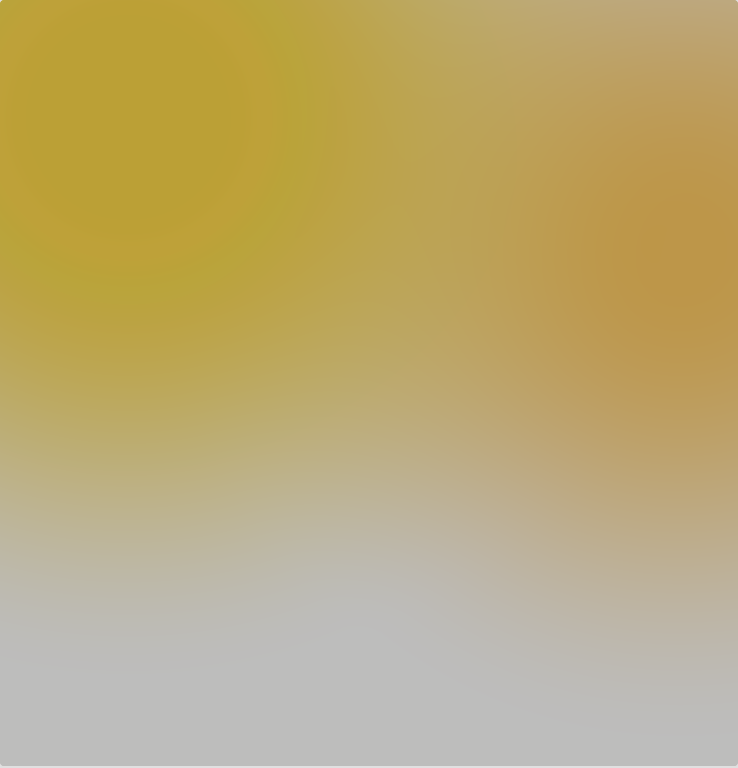
Reproduce this background procedurally as a Shadertoy shader.

```glsl
// Soft golden and amber glows fading into a pale grey card.

const vec3 GREY  = vec3(0.743, 0.740, 0.738);
const vec3 GOLD  = vec3(0.735, 0.627, 0.210);
const vec3 AMBER = vec3(0.741, 0.588, 0.285);
const vec3 RIM   = vec3(0.880);

// Weight of a round glow: full inside 'inner', gone beyond 'outer'.
float glow(vec2 p, vec2 center, float inner, float outer) {
    return 1.0 - smoothstep(inner, outer, distance(p, center));
}

// Soft ring, used for the faint bands around the gold core.
float ring(vec2 p, vec2 center, float radius, float width) {
    float d = (distance(p, center) - radius) / width;
    return exp(-d * d);
}

// Signed distance to a rounded box.
float roundedBox(vec2 p, vec2 halfSize, float radius) {
    vec2 q = abs(p) - halfSize + radius;
    return length(max(q, 0.0)) + min(max(q.x, q.y), 0.0) - radius;
}

void mainImage(out vec4 fragColor, in vec2 fragCoord) {
    // Height is one unit; glow centers follow the canvas width.
    float aspect = iResolution.x / iResolution.y;
    vec2 p = fragCoord / iResolution.y;
    vec2 goldCenter  = vec2(0.174 * aspect, 0.847);
    vec2 amberCenter = vec2(0.922 * aspect, 0.675);

    // Overlapping glows
    vec3 color = mix(GREY, AMBER, glow(p, amberCenter, 0.03, 0.66));
    color = mix(color, GOLD, glow(p, goldCenter, 0.15, 0.75));

    // Warm, then greenish, band around the gold core
    color += vec3(0.012, 0.004, 0.012) * ring(p, goldCenter, 0.176, 0.022);
    color += vec3(-0.006, 0.010, 0.0) * ring(p, goldCenter, 0.225, 0.030);

    // Rounded card with a thin pale lower rim
    float rimHeight = 0.0025;
    vec2 cardSize = vec2(aspect, 1.0 - rimHeight);
    vec2 cardCenter = vec2(0.5 * aspect, 0.5 + 0.5 * rimHeight);
    float edge = roundedBox(p - cardCenter, 0.5 * cardSize, 0.005);
    float pixel = 1.0 / iResolution.y;
    color = mix(color, RIM, smoothstep(-0.5 * pixel, 0.5 * pixel, edge));

    fragColor = vec4(color, 1.0);
}
```
